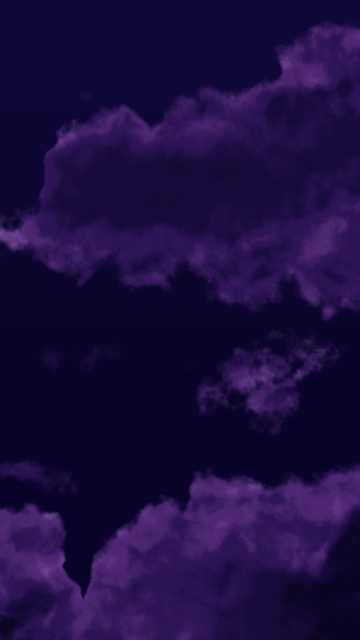
Write a Shadertoy shader that draws this texture.

```glsl
// Violet clouds on a deep indigo night sky.
// Height profiles and tilted ellipses place the clouds, warped fbm frays
// their edges, and offset noise samples give the billows directional light.

float hash(vec2 cell) {
    vec3 h = fract(vec3(cell.xyx) * 0.1031);
    h += dot(h, h.yzx + 33.33);
    return fract((h.x + h.y) * h.z);
}

float noise(vec2 p) {
    vec2 i = floor(p), f = fract(p);
    f = f * f * f * (f * (f * 6.0 - 15.0) + 10.0);
    return mix(mix(hash(i), hash(i + vec2(1, 0)), f.x),
               mix(hash(i + vec2(0, 1)), hash(i + 1.0), f.x), f.y);
}

float fbm(vec2 p) {
    float sum = 0.0, amp = 0.5;
    for (int i = 0; i < 6; i++) {
        sum += amp * noise(p);
        p = mat2(1.6, 1.2, -1.2, 1.6) * p + 7.3;
        amp *= 0.5;
    }
    return sum;
}

float bump(float x, float center, float width) {
    float t = (x - center) / width;
    return exp(-t * t);
}

// Approximate signed distance to a tilted ellipse, positive inside
float puff(vec2 p, vec2 center, vec2 radius, float tilt) {
    float c = cos(tilt), s = sin(tilt);
    vec2 q = mat2(c, -s, s, c) * (p - center);
    return (1.0 - length(q / radius)) * min(radius.x, radius.y);
}

float upperTop(float x) {
    return 1.16 + 0.06 * smoothstep(0.0, 0.1, x) + 0.175 * smoothstep(0.08, 0.16, x)
        + 0.085 * smoothstep(0.14, 0.32, x) - 0.03 * bump(x, 0.42, 0.035)
        + 0.07 * smoothstep(0.42, 0.74, x) + 0.08 * smoothstep(0.735, 0.79, x)
        + 0.085 * smoothstep(0.78, 0.93, x);
}

float upperBase(float x) {
    return 1.095 - 0.085 * smoothstep(0.0, 0.22, x) + 0.02 * bump(x, 0.3, 0.04)
        - 0.03 * smoothstep(0.32, 0.42, x) + 0.05 * bump(x, 0.51, 0.035)
        - 0.06 * smoothstep(0.53, 0.69, x) + 0.05 * bump(x, 0.81, 0.035)
        - 0.03 * smoothstep(0.85, 1.0, x);
}

float lowerTop(float x) {
    float left = 0.38 - 0.04 * smoothstep(0.0, 0.16, x)
        - 0.2 * smoothstep(0.15, 0.24, x) - 0.3 * smoothstep(0.22, 0.3, x);
    float right = 0.02 + 0.25 * smoothstep(0.2, 0.3, x) + 0.13 * smoothstep(0.28, 0.44, x)
        - 0.02 * bump(x, 0.515, 0.03) + 0.055 * smoothstep(0.52, 0.57, x)
        - 0.025 * bump(x, 0.72, 0.06) + 0.045 * smoothstep(0.84, 1.0, x);
    return max(left, right);
}

// Tone 0..1 from shadow to lit rim
vec3 cloudColor(float tone) {
    vec3 c = mix(vec3(0.04, 0.02, 0.13), vec3(0.09, 0.04, 0.23), smoothstep(0.0, 0.2, tone));
    c = mix(c, vec3(0.18, 0.08, 0.33), smoothstep(0.2, 0.45, tone));
    c = mix(c, vec3(0.30, 0.15, 0.44), smoothstep(0.45, 0.7, tone));
    return mix(c, vec3(0.45, 0.27, 0.59), smoothstep(0.7, 1.0, tone));
}

float upperTone(vec2 p, float relief) {
    float topRim = exp(-12.0 * max(upperTop(p.x) - p.y, 0.0));
    float baseRim = exp(-11.0 * max(p.y - upperBase(p.x), 0.0));
    float core = smoothstep(-0.07, 0.07, puff(p, vec2(0.48, 1.255), vec2(0.38, 0.13), 0.08));
    core = max(core, 0.8 * smoothstep(-0.06, 0.06, puff(p, vec2(0.86, 1.36), vec2(0.22, 0.1), 0.3)));
    float tone = 0.35 + 0.42 * topRim + 0.32 * baseRim + 0.12 * bump(p.x, 0.0, 0.1);
    tone += 0.15 * bump(length(p - vec2(0.9, 1.14)), 0.0, 0.1);
    return mix(tone + relief, 0.2 + 0.25 * relief, core);
}

float lowerTone(vec2 p, float relief) {
    float shelf = 0.225 + 0.14 * smoothstep(0.87, 1.0, p.x);
    float shade = (1.0 - smoothstep(-0.05, 0.025, p.y - shelf)) * smoothstep(0.3, 0.6, p.x);
    float lit = 0.54 + 0.2 * exp(-10.0 * max(lowerTop(p.x) - p.y, 0.0)) + relief;
    lit -= 0.3 * (1.0 - smoothstep(0.0, 0.2, p.y)) * (1.0 - smoothstep(0.13, 0.25, p.x));
    float dark = mix(0.33, 0.04, smoothstep(0.58, 0.95, p.x)) + 0.4 * relief;
    return mix(lit, dark, shade) + 0.16 * bump(length(p - vec2(0.46, 0.0)), 0.0, 0.1);
}

void mainImage(out vec4 fragColor, in vec2 fragCoord) {
    vec2 p = fragCoord / iResolution.x;

    // Shared turbulence and light from the upper left
    vec2 w = p + 0.08 * (vec2(fbm(p * 9.0), fbm(p * 9.0 + 17.0)) - 0.5);
    float detail = fbm(p * 21.0 + 5.0) - 0.5;
    float relief = 0.75 * (fbm(w * 11.0) - fbm(w * 11.0 + vec2(-0.25, 0.4))) + 0.2 * detail;

    // Sky
    vec3 color = mix(vec3(0.038, 0.012, 0.16), vec3(0.06, 0.03, 0.215), smoothstep(0.6, 1.75, p.y));

    // Small drifting cloud
    float drift = puff(w, vec2(0.69, 0.745), vec2(0.14, 0.045), 0.4);
    drift = max(drift, puff(w, vec2(0.755, 0.665), vec2(0.085, 0.045), 0.2));
    drift = max(drift, puff(w, vec2(0.81, 0.72), vec2(0.085, 0.025), 0.55));
    float cover = smoothstep(-0.02, 0.035, drift + 0.12 * detail);
    color = mix(color, cloudColor(0.66 + 1.2 * relief), 0.9 * cover);

    // Faint wisps
    float wisp = puff(w, vec2(0.225, 0.782), vec2(0.065, 0.022), 0.0);
    wisp = max(wisp, puff(w, vec2(0.255, 1.495), vec2(0.035, 0.025), 0.4));
    color = mix(color, cloudColor(0.4), 0.45 * smoothstep(-0.015, 0.025, wisp + 0.12 * detail));
    float tuft = puff(w, vec2(0.1, 0.445), vec2(0.07, 0.03), -0.35);
    color = mix(color, cloudColor(0.52 + relief), 0.75 * smoothstep(-0.015, 0.03, tuft + 0.1 * detail));

    // Large upper cloud, softer underneath
    float above = upperTop(w.x) - w.y + 0.07 * detail;
    float below = w.y - upperBase(w.x) + 0.1 * detail;
    cover = smoothstep(-0.01, 0.03, above) * smoothstep(-0.015, 0.05, below);
    color = mix(color, cloudColor(upperTone(w, relief)), cover);

    // Lower cloud bank
    cover = smoothstep(-0.01, 0.03, lowerTop(w.x) - w.y + 0.07 * detail);
    color = mix(color, cloudColor(lowerTone(w, relief)), cover);

    fragColor = vec4(color, 1.0);
}
```
